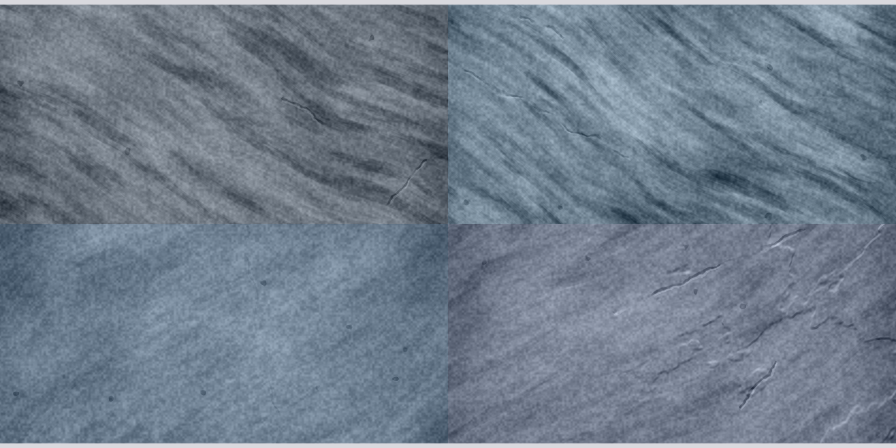
Write a WebGL 2 fragment shader that draws this texture.

```glsl
#version 300 es
precision highp float;
// Four slabs of blue-grey slate, two across and two down, between pale strips.
// Each slab mixes cloudy mottling, slanted cleavage streaks, embossed ledges,
// wandering cracks, sparse cellular pits and a fine sandy grain.
uniform vec2 u_resolution;
out vec4 fragColor;

vec2 hash2(vec2 p) {
  vec3 h = fract(p.xyx * vec3(0.1031, 0.1030, 0.0973));
  h += dot(h, h.yzx + 33.33);
  return fract((h.xx + h.yz) * h.zy);
}

float noise(vec2 p) {
  vec2 i = floor(p), f = fract(p);
  f = f * f * (3.0 - 2.0 * f);
  return mix(mix(hash2(i).x, hash2(i + vec2(1, 0)).x, f.x),
             mix(hash2(i + vec2(0, 1)).x, hash2(i + 1.0).x, f.x), f.y);
}

float fbm(vec2 p) {
  float sum = 0.0, amp = 0.5;
  for (int i = 0; i < 5; i++) {
    sum += amp * noise(p);
    p = mat2(1.6, 1.2, -1.2, 1.6) * p + 7.3;
    amp *= 0.5;
  }
  return sum;
}

float segmentDistance(vec2 p, vec2 a, vec2 b) {
  vec2 ab = b - a;
  return length(p - a - ab * clamp(dot(p - a, ab) / dot(ab, ab), 0.0, 1.0));
}

// Raised sheets of stone, bounded by contours of a noise field
float ledge(vec2 p) {
  return smoothstep(0.49, 0.53, fbm(p * vec2(5.0, 9.0)));
}

// Sparse dark pits: one jittered point per cell, few of them kept
float pits(vec2 p) {
  vec2 cell = floor(p * 9.0);
  vec2 rnd = hash2(cell + 41.0);
  float d = length(fract(p * 9.0) - 0.25 - 0.5 * rnd) + 0.08 * (noise(p * 130.0) - 0.5);
  return step(0.9, hash2(cell + 5.0).y) * (1.0 - smoothstep(0.03, 0.07, d));
}

// Two crack segments per slab, in slab units of 1 by 0.5
const vec4 CRACKS[8] = vec4[8](
  vec4(0.55, 0.49, 0.58, 0.28), vec4(0.58, 0.28, 0.63, 0.01),
  vec4(0.36, 0.31, 0.79, 0.485), vec4(0.66, 0.10, 0.73, 0.20),
  vec4(0.64, 0.28, 0.75, 0.215), vec4(0.86, 0.04, 0.95, 0.14),
  vec4(0.17, 0.46, 0.26, 0.42), vec4(0.02, 0.35, 0.40, 0.15));

float cracks(vec2 q, int slab) {
  vec2 w = q + 0.035 * (vec2(fbm(q * 18.0), fbm(q * 18.0 + 31.0)) - 0.48);
  float broken = smoothstep(0.2, 0.6, noise(q * 34.0 + 3.0));
  float relief = 0.0;
  for (int i = 0; i < 2; i++) {
    vec4 c = CRACKS[slab * 2 + i];
    float groove = 1.0 - smoothstep(0.0008, 0.0045, segmentDistance(w, c.xy, c.zw));
    float lip = 1.0 - smoothstep(0.0008, 0.004, segmentDistance(w + vec2(-0.002, 0.006), c.xy, c.zw));
    relief += 0.6 * lip - groove;
  }
  return relief * broken;
}

void main() {
  vec2 p = gl_FragCoord.xy / u_resolution * vec2(2.0, 1.0);
  float px = 1.0 / u_resolution.y;

  // Slab order: lower left, lower right, upper left, upper right
  vec2 cell = min(floor(p * vec2(1.0, 2.0)), 1.0);
  vec2 q = p - cell * vec2(1.0, 0.5);
  int slab = int(cell.x + 2.0 * cell.y);
  vec2 seed = 13.7 * float(slab + 1) + vec2(20.0, 50.0);

  float angle = float[4](0.6, 0.5, -0.5, -0.58)[slab];
  float mottle = float[4](0.24, 0.12, 0.18, 0.42)[slab];
  float streak = float[4](0.10, 0.14, 0.24, 0.30)[slab];
  float flake = float[4](0.03, 0.16, 0.04, 0.06)[slab];
  float crackDepth = float[4](0.07, 0.15, 0.13, 0.10)[slab];
  vec3 tint = vec3[4](vec3(-0.015, 0.005, 0.015), vec3(0.02, 0.005, 0.015),
                      vec3(-0.005, -0.02, -0.04), vec3(-0.015, 0.01, 0.01))[slab];

  // Coordinates along and across the cleavage, slightly warped
  float c = cos(angle), s = sin(angle);
  vec2 along = vec2(c * q.x + s * q.y, c * q.y - s * q.x);
  along.y += 0.02 * sin(along.x * 7.0 + seed.x) + 0.02 * noise(q * 8.0 + seed);

  // Clouds and streaks
  float tone = mottle * (fbm(along * vec2(5.0, 9.0) + seed) - 0.48);
  tone += streak * (fbm(along * vec2(9.0, 60.0) + seed) - 0.48);
  float veins = smoothstep(0.56, 0.74, fbm(along * vec2(6.0, 32.0) + seed + 9.0));
  tone -= 0.45 * streak * veins;

  // Lighter heart, darker ragged side edges
  float side = min(q.x, 1.0 - q.x) + 0.12 * (fbm(q * 9.0 + seed) - 0.48);
  tone += 0.05 - 0.11 * length((q - vec2(0.46, 0.28)) * vec2(1.0, 1.5));
  tone -= 0.06 * (1.0 - smoothstep(0.0, 0.11, side));

  // Ledges lit from above, strongest toward the right
  float relief = ledge(along + seed) - ledge(along + seed + vec2(0.002, 0.005));
  tone += flake * relief * smoothstep(0.25, 0.75, q.x + 0.3 * noise(q * 6.0));

  // Cracks, pits and grain
  tone += crackDepth * cracks(q, slab);
  tone -= 0.13 * pits(q + seed);
  tone += 0.10 * (noise(p * 210.0) - 0.5) + 0.07 * (noise(p * 120.0 + 17.0) - 0.5);

  vec3 slate = vec3(0.43, 0.48, 0.54) + tint + tone;

  // Pale strips along the top and bottom
  float margin = min(p.y, 1.0 - p.y);
  float face = smoothstep(0.0105 - px, 0.0105 + px, margin);
  fragColor = vec4(mix(vec3(0.85, 0.85, 0.87), slate, face), 1.0);
}
```
